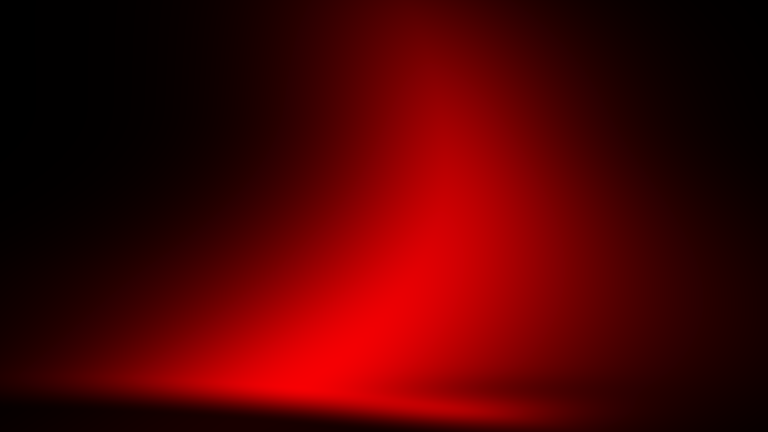
Give the GLSL for this background, as a WebGL 2 fragment shader.

```glsl
#version 300 es
precision highp float;
// A curved plume of red light rising from a dark, softly edged floor.

uniform vec2 u_resolution;
out vec4 fragColor;

const vec3 LIGHT_COLOR = vec3(0.98, 0.0, 0.012);

// Plume: its spine bends around the height BEND_Y.
const float BEND_X = 0.58;
const float BEND_Y = 0.60;
const float BEND_LOWER = 0.75;
const float BEND_UPPER = 0.31;
const float HEIGHT_FADE = 0.70;

// Half-brightness widths at the foot and the top of the plume.
const vec2 LEFT_WIDTH = vec2(0.24, 0.135);
const vec2 RIGHT_WIDTH = vec2(0.25, 0.145);
const vec2 LEFT_POWER = vec2(1.95, 1.55);
const float RIGHT_POWER = 1.6;

// Floor: a shadow edge that curves down to the right.
const float EDGE_Y = 0.11;
const float EDGE_CURVE = 0.22;
const float EDGE_BELOW = 0.060;
const float EDGE_ABOVE = 0.028;
const float SHADOW_LEVEL = 0.10;

// Reflection on the floor and the dim crease above it.
const vec2 REFLECTION_POS = vec2(0.59, 0.045);
const vec2 REFLECTION_SIZE = vec2(0.14, 0.035);
const float REFLECTION_GAIN = 0.24;
const vec2 CREASE_POS = vec2(0.68, 0.10);
const vec2 CREASE_SIZE = vec2(0.16, 0.035);
const float CREASE_DEPTH = 0.16;

float softSpot(vec2 p, vec2 center, vec2 size) {
    vec2 d = (p - center) / size;
    return exp(-dot(d, d));
}

float plume(vec2 p) {
    float rise = p.y - BEND_Y;
    float bend = rise < 0.0 ? BEND_LOWER : BEND_UPPER;
    float offset = p.x - (BEND_X - bend * rise * rise);

    // Each side has its own width and falloff.
    float taper = smoothstep(0.1, 0.75, p.y);
    float width = offset < 0.0
        ? mix(LEFT_WIDTH.x, LEFT_WIDTH.y, taper)
        : mix(RIGHT_WIDTH.x, RIGHT_WIDTH.y, taper);
    float power = offset < 0.0
        ? mix(LEFT_POWER.x, LEFT_POWER.y, smoothstep(0.1, 0.4, p.y))
        : RIGHT_POWER;

    float peak = 1.0 - HEIGHT_FADE * p.y * p.y;
    return peak * exp2(-pow(abs(offset) / width, power));
}

float floorShadow(vec2 p) {
    float edge = EDGE_Y - EDGE_CURVE * p.x * p.x;
    float lit = smoothstep(edge - EDGE_BELOW, edge + EDGE_ABOVE, p.y);
    return mix(SHADOW_LEVEL, 1.0, lit);
}

void main() {
    vec2 p = gl_FragCoord.xy / u_resolution;

    float light = plume(p);
    light *= 1.0 - CREASE_DEPTH * softSpot(p, CREASE_POS, CREASE_SIZE);
    light += REFLECTION_GAIN * softSpot(p, REFLECTION_POS, REFLECTION_SIZE);
    light *= floorShadow(p);

    fragColor = vec4(LIGHT_COLOR * clamp(light, 0.0, 1.0), 1.0);
}
```
